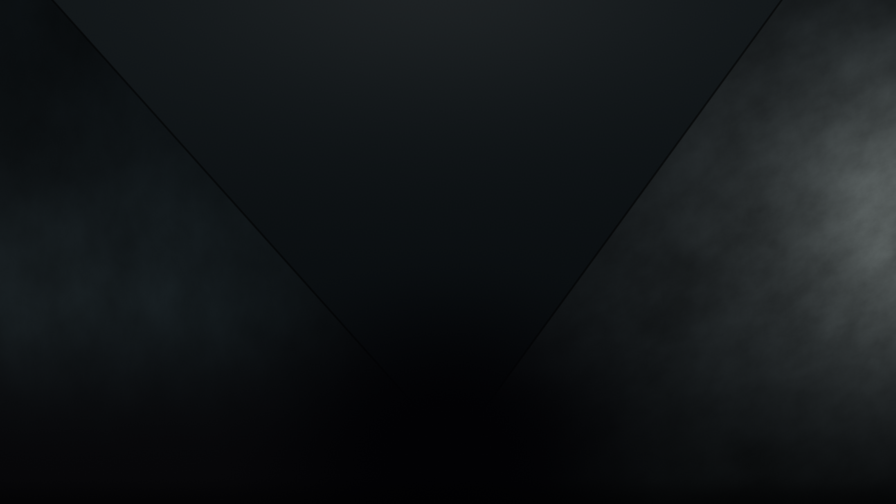
This background is drawn by a Shadertoy shader. Its source:

```glsl
// A dark studio corner: a smooth centre panel between two textured walls,
// split by diagonal seams that sink into a black pool near the floor.
// Soft Gaussian lights set the tones; layered gradient noise adds the grain.

vec2 randomGradient(vec2 cell) {
    vec3 q = fract(vec3(cell.xyx) * vec3(0.1031, 0.1030, 0.0973));
    q += dot(q, q.yzx + 33.33);
    float angle = 6.2832 * fract((q.x + q.y) * q.z);
    return vec2(cos(angle), sin(angle));
}

float gradientNoise(vec2 p) {
    vec2 cell = floor(p), f = fract(p);
    vec2 u = f * f * f * (f * (f * 6.0 - 15.0) + 10.0);
    vec2 e = vec2(1.0, 0.0);
    float a = dot(randomGradient(cell), f);
    float b = dot(randomGradient(cell + e.xy), f - e.xy);
    float c = dot(randomGradient(cell + e.yx), f - e.yx);
    float d = dot(randomGradient(cell + e.xx), f - e.xx);
    return mix(mix(a, b, u.x), mix(c, d, u.x), u.y);
}

float fbm(vec2 p) {
    float sum = 0.0, amplitude = 0.6;
    for (int i = 0; i < 6; i++) {
        sum += amplitude * gradientNoise(p);
        p = mat2(1.6, 1.2, -1.2, 1.6) * p + 7.3;
        amplitude *= 0.6;
    }
    return sum;
}

// Signed distance to the line through a and b, positive on its left.
float lineSide(vec2 p, vec2 a, vec2 b) {
    vec2 along = normalize(b - a);
    return along.x * (p.y - a.y) - along.y * (p.x - a.x);
}

float glow(vec2 p, vec2 centre, vec2 size) {
    vec2 d = (p - centre) / size;
    return exp(-dot(d, d));
}

void mainImage(out vec4 fragColor, in vec2 fragCoord) {
    // Height runs from 0 to 1; x is kept at a 16:9 span.
    vec2 p = fragCoord / iResolution.xy * vec2(16.0 / 9.0, 1.0);
    float pixel = 1.0 / iResolution.y;

    // Panel layout
    float leftSeam = lineSide(p, vec2(0.104, 1.0), vec2(0.787, 0.236));
    float rightSeam = lineSide(p, vec2(0.995, 0.236), vec2(1.551, 1.0));
    float leftWall = smoothstep(pixel, -pixel, leftSeam) * step(p.x, 0.89);
    float rightWall = smoothstep(pixel, -pixel, rightSeam) * step(0.89, p.x);

    // Centre panel, lit faintly from above
    vec3 color = mix(vec3(0.035, 0.050, 0.060), vec3(0.065, 0.085, 0.095), smoothstep(0.2, 1.0, p.y));
    color += vec3(0.055, 0.052, 0.050) * glow(p, vec2(0.87, 1.08), vec2(0.55, 0.28));

    // Left wall with a dim haze at the edge
    float clouds = fbm(p * vec2(5.0, 3.5));
    vec3 leftColor = vec3(0.040, 0.054, 0.062);
    leftColor += vec3(0.042, 0.050, 0.052) * glow(p, vec2(0.03, 0.42), vec2(0.42, 0.26));
    leftColor += vec3(0.016, 0.022, 0.024) * glow(p, vec2(0.42, 0.52), vec2(0.25, 0.3));
    leftColor *= 1.0 + 0.45 * clouds;
    leftColor = mix(vec3(0.028, 0.028, 0.036), leftColor, smoothstep(0.05, 0.4, p.y));
    color = mix(color, leftColor, leftWall);

    // Right wall with a broad light and a tight hot spot
    vec2 slanted = mat2(0.87, -0.5, 0.5, 0.87) * p;
    float grain = fbm(slanted * vec2(9.0, 16.0) + 3.0);
    vec3 rightColor = vec3(0.060, 0.074, 0.082);
    rightColor += vec3(0.155, 0.160, 0.155) * glow(p, vec2(1.78, 0.58), vec2(0.42, 0.38));
    rightColor += vec3(0.120, 0.125, 0.120) * glow(p, vec2(1.82, 0.56), vec2(0.19, 0.27));
    rightColor *= 1.0 + 0.3 * clouds + 0.22 * grain;
    rightColor *= mix(0.5, 1.0, smoothstep(-0.05, 0.35, p.y));
    color = mix(color, rightColor, rightWall);

    // Thin dark seams
    float seam = min(abs(leftSeam) + step(0.89, p.x), abs(rightSeam) + step(p.x, 0.89));
    color *= 1.0 - 0.6 * smoothstep(0.0016 + pixel, 0.0, seam);

    // Black pool at the foot of the panels and a darkened floor edge
    float pool = length((p - vec2(0.89, 0.1)) * vec2(0.9, 1.1));
    color = mix(vec3(0.008, 0.008, 0.016), color, smoothstep(0.08, 0.46, pool));
    color *= mix(0.55, 1.0, smoothstep(0.0, 0.06, p.y));

    // Fine dither against banding
    color += 0.004 * gradientNoise(p * 280.0);
    fragColor = vec4(clamp(color, 0.0, 1.0), 1.0);
}
```
